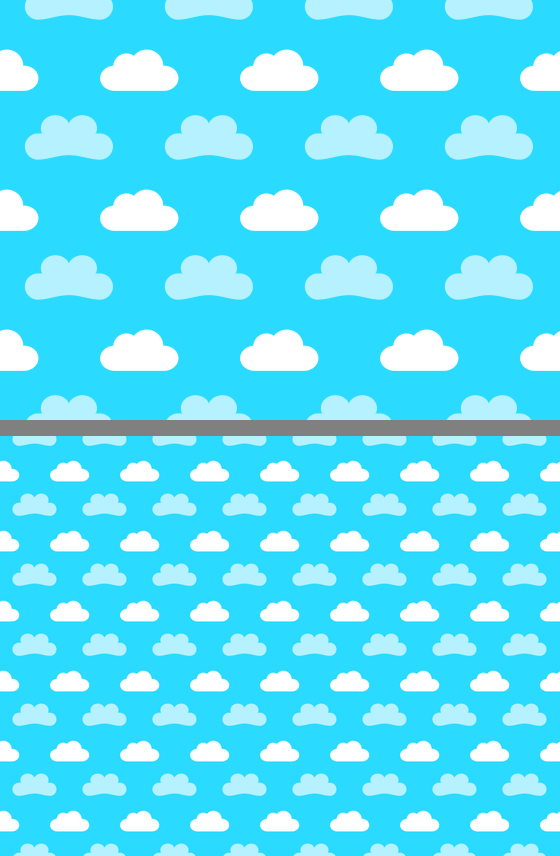
Top, the tile; bottom, the same tile 2 across and 2 down.
Give the GLSL for this pattern, as a Shadertoy shader.

```glsl
// Flat clouds on a bright sky: rows of white clouds alternate with rows of
// pale ones, shifted by half a repeat. Each cloud is a union of ellipses and
// a body, drawn from distance functions in a square cell that wraps.

#define REPEATS vec2(4.0, 3.0)
#define CELL 192.0                      // cell side in design units
#define SKY vec3(0.17, 0.855, 1.0)
#define PALE vec3(0.71, 0.945, 1.0)
#define WHITE vec3(1.0)
#define WHITE_CENTER vec2(191.0, 84.7)
#define PALE_CENTER vec2(94.5, 183.0)
#define WAVE_DEPTH 6.2                  // hollow under the pale cloud
#define WAVE_HALF 44.0                  // crest to trough, sideways

const float PI = 3.14159265;

// Offset from the nearest copy of a center
vec2 wrapAround(vec2 p, vec2 center) {
    return (fract((p - center) / CELL + 0.5) - 0.5) * CELL;
}

// Approximate signed distance to an ellipse
float ellipse(vec2 p, vec2 radii) {
    float k = length(p / radii);
    float slope = length(p / (radii * radii));
    return k * (k - 1.0) / max(slope, 1e-4);
}

float box(vec2 p, vec2 halfSize) {
    vec2 q = abs(p) - halfSize;
    return length(max(q, 0.0)) + min(max(q.x, q.y), 0.0);
}

// Flat base with oval ends and two unequal bumps
float whiteCloud(vec2 p) {
    float d = box(p, vec2(33.7, 17.3));
    d = min(d, ellipse(vec2(abs(p.x) - 33.7, p.y), vec2(20.0, 17.3)));
    d = min(d, length(p - vec2(-17.7, 16.0)) - 18.0);
    return min(d, length(p - vec2(10.3, 16.6)) - 22.7);
}

// Symmetric cloud with two equal bumps and a wavy base
float paleCloud(vec2 p) {
    p.x = abs(p.x);
    float lift = 0.5 + 0.5 * cos(PI * min(p.x / WAVE_HALF, 1.0));
    float base = -18.0 + WAVE_DEPTH * lift;
    float d = max(max(p.x - 42.4, p.y - 18.0), base - p.y);
    d = min(d, length(p - vec2(42.4, 0.0)) - 18.0);
    d = min(d, ellipse(p - vec2(18.5, 25.2), vec2(20.0, 17.8)));
    return min(d, length(p - vec2(0.0, 13.0)) - 16.0);  // fills the core
}

// Smoothed inside mask, one pixel wide at the edge
float coverage(float d, float pixel) {
    return clamp(0.5 - d / pixel, 0.0, 1.0);
}

void mainImage(out vec4 fragColor, in vec2 fragCoord) {
    vec2 p = fragCoord / iResolution.xy * REPEATS * CELL;
    float pixel = REPEATS.y * CELL / iResolution.y;

    vec3 color = SKY;
    float pale = paleCloud(wrapAround(p, PALE_CENTER));
    color = mix(color, PALE, coverage(pale, pixel));
    float white = whiteCloud(wrapAround(p, WHITE_CENTER));
    color = mix(color, WHITE, coverage(white, pixel));

    fragColor = vec4(color, 1.0);
}
```
